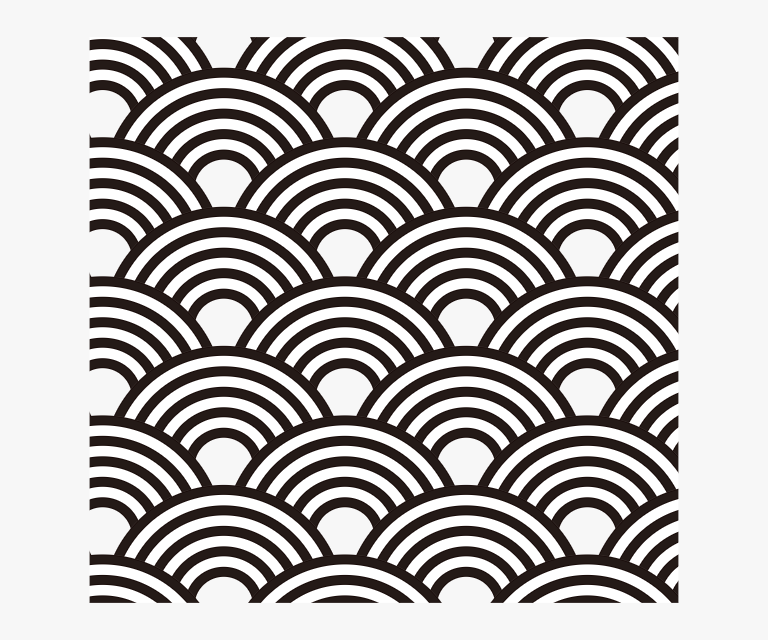
Write a Shadertoy shader that draws this pattern.

```glsl
// Overlapping fans of concentric rings on a clipped panel with a plain margin.
// Each pixel visits the four rows of discs that can reach it, painting from
// the upper row to the lower one; ring edges come from distance functions.

// All lengths are fractions of the canvas height.
const vec2  PANEL_HALF = vec2(0.460, 0.442);
const vec2  FIRST_CENTER = vec2(-0.0610, 0.0963);
const float COLUMN_STEP = 0.3787;
const float ROW_STEP = 0.10865;
const float FAN_RADIUS = 0.1893;
const float RING_PITCH = 0.0320;
const float RING_WIDTH = 0.0156;
const float RING_COUNT = 5.0;

const vec3 MARGIN = vec3(0.968);
const vec3 WHITE = vec3(1.0);
const vec3 INK = vec3(0.14, 0.10, 0.09);
const vec3 INK_RIM = vec3(0.10, 0.05, 0.04);

// Coverage of a shape from its signed distance, negative inside.
float coverage(float dist, float pixel) {
    return clamp(0.5 - dist / pixel, 0.0, 1.0);
}

float boxDistance(vec2 p, vec2 halfSize) {
    vec2 d = abs(p) - halfSize;
    return max(d.x, d.y);
}

// Position relative to the nearest disc center in a row; odd rows shift half a step.
vec2 fanLocal(vec2 p, float row) {
    vec2 q = p - vec2(0.5 * COLUMN_STEP * mod(row, 2.0), row * ROW_STEP);
    q.x -= COLUMN_STEP * round(q.x / COLUMN_STEP);
    return q;
}

// Distance to the closest ring, counted inward from the disc edge.
float ringDistance(float depth, float pitch, float width, float count) {
    float d = depth - 0.5 * width;
    float index = clamp(round(d / pitch), 0.0, count - 1.0);
    return abs(d - index * pitch) - 0.5 * width;
}

vec3 paintFan(vec3 color, vec2 q, float pixel) {
    float depth = FAN_RADIUS - length(q);
    float core = (RING_COUNT - 1.0) * RING_PITCH + 0.5 * RING_WIDTH;
    float ring = ringDistance(depth, RING_PITCH, RING_WIDTH, RING_COUNT);

    // White bands start under the outer ring; the core keeps the margin tone.
    vec3 fill = mix(WHITE, MARGIN, coverage(core - depth, pixel));
    color = mix(color, fill, coverage(0.5 * RING_WIDTH - depth, pixel));

    // Ink is slightly deeper along its rims.
    vec3 ink = mix(INK_RIM, INK, smoothstep(0.0008, 0.0026, -ring));
    color = mix(color, ink, coverage(ring, pixel));

    // Faint light seam where one outer ring overlaps another.
    float seam = coverage(abs(depth) - 0.0004, pixel);
    return mix(color, WHITE, 0.10 * seam);
}

void mainImage(out vec4 fragColor, in vec2 fragCoord) {
    float pixel = 1.0 / iResolution.y;
    vec2 p = (fragCoord - 0.5 * iResolution.xy) * pixel;

    // Paint back to front: lower rows cover upper rows.
    vec2 g = p - FIRST_CENTER;
    float baseRow = floor(g.y / ROW_STEP);
    vec3 fans = MARGIN;
    for (int i = 2; i >= -1; i--) {
        fans = paintFan(fans, fanLocal(g, baseRow + float(i)), pixel);
    }

    // Clip to the panel.
    float panel = coverage(boxDistance(p, PANEL_HALF), pixel);
    fragColor = vec4(mix(MARGIN, fans, panel), 1.0);
}
```
